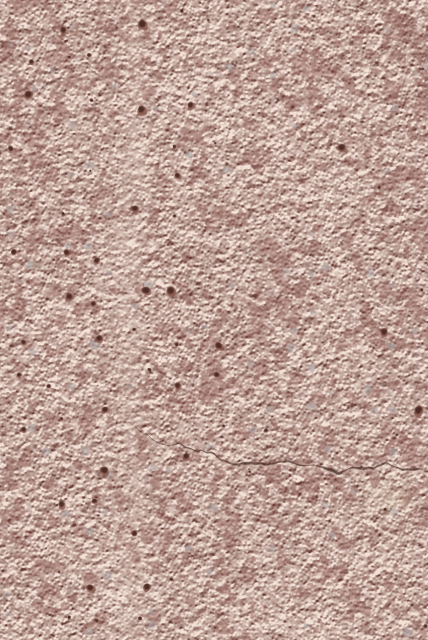
Give the GLSL for this texture, as a Shadertoy shader.

```glsl
// Rough pink plaster in raking light, with worn patches, pits and a thin crack.

const vec3 SHADE_COLOR = vec3(0.46, 0.30, 0.27);
const vec3 LIGHT_COLOR = vec3(0.90, 0.82, 0.78);
const vec3 HOLE_COLOR  = vec3(0.25, 0.14, 0.12);
const vec3 RIM_COLOR   = vec3(0.53, 0.33, 0.28);
const vec3 STONE_COLOR = vec3(0.68, 0.65, 0.65);
const vec3 STAIN_COLOR = vec3(0.86, 0.80, 0.70);

const vec2  LIGHT_STEP  = vec2(-0.0007, 0.0024); // towards the light
const float BASE_TONE   = 0.71;
const float RELIEF_GAIN = 0.85;
const float CRUST_GAIN  = 0.24;
const float PATCH_DEPTH = 0.25;
const float PIT_GRID    = 16.0;
const float STONE_GRID  = 32.0;
const float BAND_X      = 0.205;

vec3 hash3(vec2 p) {
    vec3 q = fract(p.xyx * vec3(0.1031, 0.1030, 0.0973));
    q += dot(q, q.yxz + 33.33);
    return fract((q.xxy + q.yzz) * q.zyx);
}

// Cellular noise: one soft bump or dent per cell, centred on zero
float blobs(vec2 p) {
    vec2 cell = floor(p);
    float sum = 0.0;
    for (int j = -1; j <= 1; j++)
    for (int i = -1; i <= 1; i++) {
        vec2 id = cell + vec2(i, j);
        vec3 h = hash3(id + 71.0);
        vec2 d = p - id - h.xy;
        sum += (2.0 * h.z - 1.0) * exp(-4.0 * dot(d, d));
    }
    return sum;
}

float grainHeight(vec2 p) {
    return 0.4 * blobs(p * 62.0)
         + 0.6 * blobs(p * 120.0 + 9.0)
         + 0.65 * blobs(p * 225.0 + 23.0);
}

// Soft-edged line: 1 on the line, 0 outside its half width
float stroke(float dist, float halfWidth, float pixel) {
    return 1.0 - smoothstep(halfWidth - pixel, halfWidth + pixel, abs(dist));
}

float crackLine(float x) {
    return 0.267 + 0.075 * exp(-10.0 * max(x - 0.2, 0.0))
         + 0.005 * sin(x * 43.0 + 1.0) + 0.002 * sin(x * 117.0)
         + 0.004 * blobs(vec2(x * 90.0, 3.5));
}

void mainImage(out vec4 fragColor, in vec2 fragCoord) {
    float pixel = 1.0 / iResolution.y;
    vec2 p = fragCoord * pixel;
    float broad = blobs(p * 7.0 + 4.0);

    // Large forms: trowel band, folds at the upper right, worn corner by the crack
    float bandOffset = (p.x - BAND_X - 0.008 * sin(p.y * 9.0)) / 0.026;
    float band = exp(-bandOffset * bandOffset);
    float foldField = blobs(p * vec2(6.0, 10.0) + 2.0) + 0.25 * blobs(p * 30.0);
    float folds = exp(-160.0 * foldField * foldField)
                * smoothstep(0.38, 0.58, p.x) * smoothstep(0.6, 0.78, p.y);
    vec2 cornerOffset = (p - vec2(0.645, 0.294)) / vec2(0.045, 0.017);
    float corner = exp(-dot(cornerOffset, cornerOffset));

    // Worn patches where the crust is missing
    float wear = 0.8 * blobs(p * 52.0 + 50.0) + 0.7 * blobs(p * 105.0 + 13.0)
               + 0.3 * blobs(p * 24.0 + 5.0) + 0.12 * broad
               - 0.3 * band + 0.4 * folds + 0.8 * corner;
    float worn = smoothstep(0.08, 0.42, wear);

    // Grain relief: lit slopes plus paler crests
    float height = grainHeight(p);
    float relief = RELIEF_GAIN * (height - grainHeight(p + LIGHT_STEP))
                 + CRUST_GAIN * height;
    relief *= (1.0 - 0.4 * worn) * (1.0 - 0.25 * band);
    float tone = BASE_TONE + relief - PATCH_DEPTH * worn
               + 0.04 * band - 0.08 * folds - 0.04 * broad;
    vec3 color = mix(SHADE_COLOR, LIGHT_COLOR, clamp(tone, -0.12, 1.12));
    color += worn * vec3(0.012, -0.008, -0.008);

    // Pale stain below the crack
    vec2 stainOffset = (p - vec2(0.605, 0.222)) / vec2(0.035, 0.022);
    color = mix(color, STAIN_COLOR, 0.4 * exp(-dot(stainOffset, stainOffset)));

    // Small grey stones
    vec2 stoneCell = floor(p * STONE_GRID);
    vec3 stone = hash3(stoneCell + 310.0);
    vec2 stoneOffset = p - (stoneCell + 0.25 + 0.5 * stone.xy) / STONE_GRID;
    float stoneSize = mix(0.003, 0.007, fract(stone.z * 37.0));
    float stoneDist = length(stoneOffset) + 0.003 * blobs(p * 130.0);
    float stoneMask = 1.0 - smoothstep(stoneSize - 0.002, stoneSize + 0.001, stoneDist);
    color = mix(color, STONE_COLOR, 0.6 * stoneMask * step(stone.z, 0.16));

    // Pits, denser on the left, shadowed on the side facing the light
    vec2 pitCell = floor(p * PIT_GRID);
    vec3 pit = hash3(pitCell + 127.0);
    vec2 pitOffset = p - (pitCell + 0.2 + 0.6 * pit.xy) / PIT_GRID;
    float pitChance = mix(0.62, 0.12, smoothstep(0.22, 0.5, p.x));
    float pitSize = mix(0.0022, 0.0078, pow(fract(pit.z * 53.0), 1.6));
    float ragged = 0.003 * blobs(p * 110.0 + 31.0);
    float pitDist = length(pitOffset) + ragged;
    float holeDist = length(pitOffset - 0.25 * pitSize * normalize(LIGHT_STEP)) + 0.5 * ragged;
    float present = step(pit.z, pitChance);
    float rim = 1.0 - smoothstep(pitSize - pixel, pitSize + pixel, pitDist);
    float hole = 1.0 - smoothstep(0.35 * pitSize, 0.75 * pitSize + pixel, holeDist);
    color = mix(color, RIM_COLOR, 0.8 * rim * present);
    color = mix(color, HOLE_COLOR, 0.85 * hole * present);

    // Main crack with a lit lower lip, and a faint broken one above it
    float crackDist = p.y - crackLine(p.x);
    float crackWidth = mix(0.0005, 0.0015, smoothstep(0.2, 0.5, p.x))
                     * (1.0 + 1.2 * blobs(p * 45.0 + 7.0));
    float crackStart = smoothstep(0.195, 0.23, p.x);
    float lip = stroke(crackDist + 0.004, 0.0018, pixel);
    color = mix(color, LIGHT_COLOR, 0.4 * lip * crackStart);
    color = mix(color, HOLE_COLOR, 0.7 * crackStart * stroke(crackDist, crackWidth, pixel));
    float faintDist = p.y - 0.388 - 0.006 * sin(p.x * 31.0) - 0.006 * blobs(p * 50.0);
    float faintMask = smoothstep(-0.1, 0.2, broad) * (1.0 - smoothstep(0.36, 0.42, p.x));
    color = mix(color, RIM_COLOR, 0.5 * faintMask * stroke(faintDist, 0.0011, pixel));

    fragColor = vec4(clamp(color, 0.0, 1.0), 1.0);
}
```
